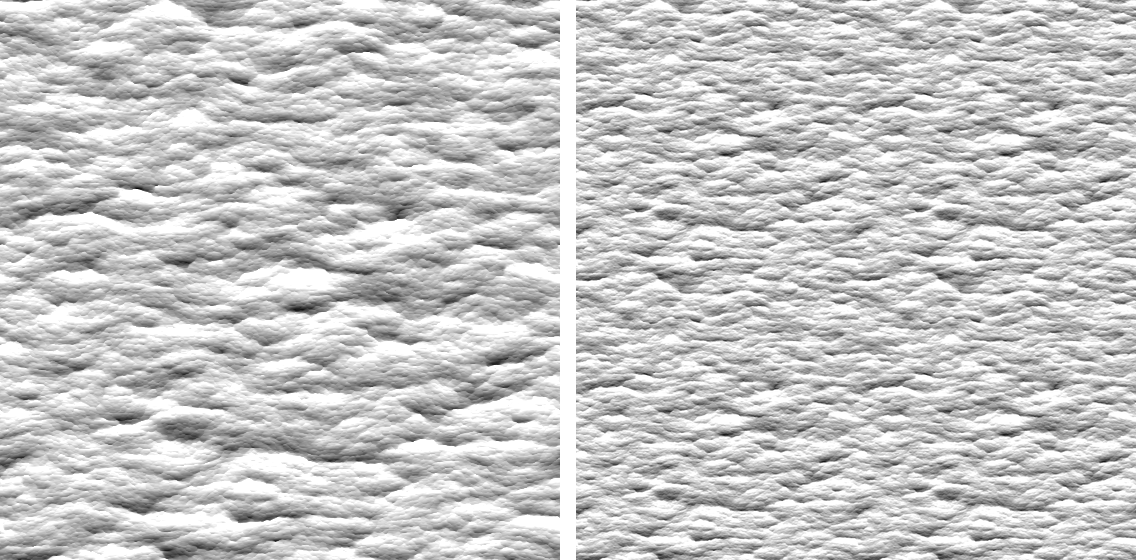
Left: one tile. Right: repeated 2 by 2.
A Shadertoy shader for this texture:

```glsl
// Billowy, snow-like relief lit from above, in neutral grey, tiling on all sides.
// Six layers of soft cellular lumps add up their slopes; finer lumps slightly
// shift the coarser ones, so that the shaded undersides get ragged edges.

const float TAU = 6.2831853;
const float MEAN_GREY = 0.785;    // brightness of level ground
const float CONTRAST = 0.45;      // brightness change per unit of slope
const float CREASE = 7.0;         // sharpness of the folds between lumps
const float FOLD = 0.2;           // how far fine lumps shift coarse ones
const float SWAY = 0.004;         // bending of the horizontal rows
const vec2 STRENGTH = vec2(0.4, 1.6); // weakest and strongest lump

// Columns, rows and gain of each layer, from fine to coarse
const int LAYERS = 6;
const vec3 LAYER[LAYERS] = vec3[LAYERS](
    vec3(140.0, 220.0, 0.28),
    vec3(76.0, 134.0, 0.40),
    vec3(38.0, 74.0, 0.55),
    vec3(19.0, 41.0, 0.85),
    vec3(10.0, 23.0, 1.00),
    vec3(5.0, 11.0, 0.60));

vec3 hash3(vec3 p) {
    p = fract(p * vec3(0.1031, 0.1030, 0.0973));
    p += dot(p, p.yxz + 33.33);
    return fract((p.xxy + p.yxx) * p.zyx);
}

// Soft cellular noise: xy = offset from the lump centre, z = upward slope
vec3 lumps(vec2 uv, vec2 cells, float seed) {
    vec2 p = uv * cells;
    vec2 base = floor(p);
    vec3 sum = vec3(0.0);
    float total = 0.0;
    for (int y = -1; y <= 1; y++) {
        for (int x = -1; x <= 1; x++) {
            vec2 cell = base + vec2(x, y);
            vec2 wrapped = floor(mod(cell + 0.5, cells));
            vec3 rnd = hash3(vec3(wrapped, seed));
            vec2 offset = p - cell - rnd.xy;
            float weight = exp(-CREASE * dot(offset, offset)) + 1e-9;
            float slope = offset.y * mix(STRENGTH.x, STRENGTH.y, rnd.z);
            sum += weight * vec3(offset, slope);
            total += weight;
        }
    }
    return sum / total;
}

// Whole-period sines that break up straight rows
vec2 sway(vec2 uv) {
    vec2 a = sin(TAU * (vec2(2.0, 3.0) * uv.yx + vec2(1.0, 2.0) * uv + 0.1));
    vec2 b = sin(TAU * (vec2(3.0, 5.0) * uv.yx + vec2(1.0, -4.0) * uv + 0.3));
    return SWAY * (a + 0.6 * b);
}

void mainImage(out vec4 fragColor, in vec2 fragCoord) {
    vec2 uv = fragCoord / iResolution.xy;
    uv += sway(uv);

    // Add up the slopes, letting each layer displace the next coarser one
    float slope = 0.0;
    for (int i = 0; i < LAYERS; i++) {
        vec2 cells = LAYER[i].xy;
        vec3 lump = lumps(uv, cells, 17.0 + 31.0 * float(i));
        slope += LAYER[i].z * lump.z;
        uv -= FOLD * lump.xy / cells;
    }

    // Tops face the light, undersides fall into shade
    float grey = clamp(MEAN_GREY + CONTRAST * slope, 0.0, 1.0);
    fragColor = vec4(vec3(grey), 1.0);
}
```
